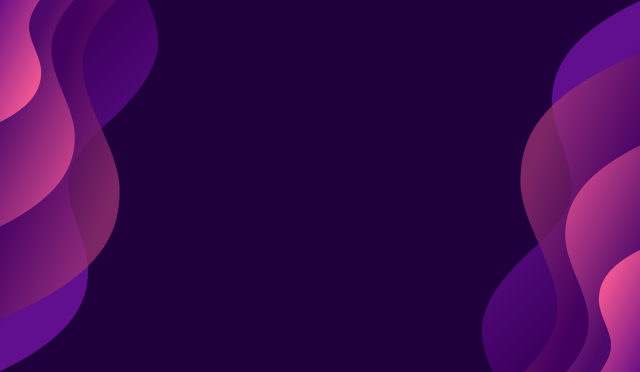
A WebGL 2 fragment shader for this background:

```glsl
#version 300 es
precision highp float;
// Layered translucent purple and pink waves in two opposite corners of a dark violet field.
uniform vec2 u_resolution;
out vec4 fragColor;

// Cubic Hermite span; each knot holds (x, y, dx/dy), with y measured downwards.
float span(float y, vec3 a, vec3 b) {
    float h = b.y - a.y;
    float t = clamp((y - a.y) / h, 0.0, 1.0);
    float u = 1.0 - t;
    float x = mix(a.x, b.x, t * t * (3.0 - 2.0 * t));
    return x + h * t * u * (a.z * u - b.z * t) - max(y - b.y, 0.0);
}

// Wave outline: from the top border into a valley, out to a crest, back to the side.
float wave(float y, vec3 start, vec2 valley, vec2 crest, vec3 end) {
    vec3 v = vec3(valley, 0.0), c = vec3(crest, 0.0);
    return y < v.y ? span(y, start, v) : y < c.y ? span(y, v, c) : span(y, c, end);
}

// Rearmost outline: a bulge at the top followed by a second wave.
float backWave(float y) {
    vec3 bulge = vec3(0.425, 0.112, 0.0), middle = vec3(0.277, 0.3415, -1.12);
    if (y < bulge.y) return span(y, vec3(0.395, 0.0, 0.5), bulge);
    if (y < middle.y) return span(y, bulge, middle);
    return wave(y, middle, vec2(0.183, 0.495), vec2(0.2365, 0.728), vec3(0.0, 0.998, -2.1));
}

// Antialiased layer with a two-colour gradient.
vec3 layer(vec3 base, float d, vec3 dark, vec3 light, float t, float alpha) {
    float width = max(length(vec2(dFdx(d), dFdy(d))), 1e-5);
    float coverage = clamp(0.5 + d / width, 0.0, 1.0);
    return mix(base, mix(dark, light, clamp(t, 0.0, 1.0)), coverage * alpha);
}

void main() {
    // Height units from the top left; the right half is the left one turned by 180 degrees.
    vec2 size = vec2(u_resolution.x / u_resolution.y, 1.0);
    vec2 p = gl_FragCoord.xy / u_resolution.y;
    p.y = 1.0 - p.y;
    if (p.x > 0.5 * size.x) p = size - p;

    float back = backWave(p.y) - p.x;
    float mauve = wave(p.y, vec3(0.315, 0.0, -1.1), vec2(0.222, 0.174),
                       vec2(0.3215, 0.513), vec3(0.0, 0.857, -2.4)) - p.x;
    float rose = wave(p.y, vec3(0.199, 0.0, -0.9), vec2(0.138, 0.134),
                      vec2(0.201, 0.368), vec3(0.0, 0.609, -2.0)) - p.x;
    float pink = wave(p.y, vec3(0.107, 0.0, -0.7), vec2(0.078, 0.071),
                      vec2(0.1105, 0.194), vec3(0.0, 0.328, -2.0)) - p.x;

    // Layers from back to front, each brighter towards its outer edge.
    vec3 color = vec3(0.12, 0.0, 0.235);
    color = layer(color, back, vec3(0.24, 0.0, 0.37), vec3(0.38, 0.06, 0.56),
                  (p.x + p.y - 0.32) / 0.6, 1.0);
    color = layer(color, mauve, vec3(0.27, 0.0, 0.37), vec3(0.62, 0.2, 0.45),
                  (p.x + 0.4 * p.y - 0.23) / 0.29, 0.75);
    color = layer(color, rose, vec3(0.3, 0.03, 0.41), vec3(0.76, 0.25, 0.54),
                  (p.x + 0.5 * p.y - 0.14) / 0.27, 1.0);
    color = layer(color, pink, vec3(0.42, 0.06, 0.52), vec3(0.93, 0.33, 0.57),
                  (p.x + 0.5 * p.y) / 0.21, 1.0);
    fragColor = vec4(color, 1.0);
}
```
